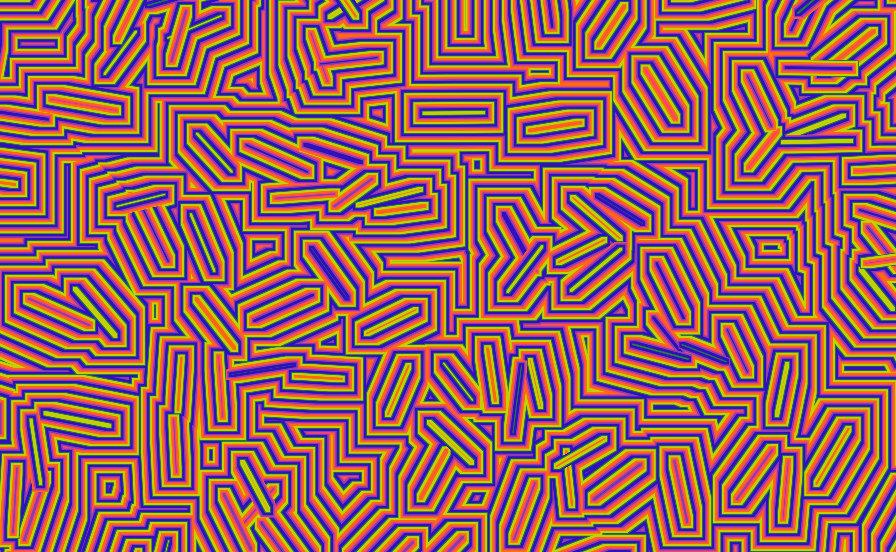
This pattern is drawn by a Shadertoy shader. Its source:

```glsl
// Maze of six-colour contour stripes around short bars scattered at random angles.
// Each bar has a square-metric distance field (its rings are hexagons); the fields
// are merged by minimum, bar cores lie on top, and the result is banded into colours.

const int   BAR_COUNT   = 105;
const float PERIOD      = 0.0165;            // one full colour cycle, in canvas heights
const float MARGIN      = 0.08;              // bars may start outside the canvas
const vec2  HALF_LENGTH = vec2(0.042, 0.062); // shortest and longest bar
const vec2  CORE        = vec2(0.25, 0.9);   // half width of the top layer, in periods
const float MAX_SHIFT   = 1.0;               // variation of core colour, in periods
const float SOFTNESS    = 0.035;             // blend between bands, in periods
const int   GRID        = 2;                 // subsamples per pixel side
const float SPREAD      = 0.45;              // subsample area side, in pixels

const vec3 BLUE   = vec3(0.19, 0.06, 0.75);
const vec3 PURPLE = vec3(0.53, 0.25, 0.66);
const vec3 PINK   = vec3(0.98, 0.26, 0.44);
const vec3 ORANGE = vec3(1.00, 0.41, 0.05);
const vec3 YELLOW = vec3(0.76, 0.82, 0.01);
const vec3 GREEN  = vec3(0.12, 0.45, 0.28);

vec3 hash3(float n) {
    vec3 p = fract(vec3(n) * vec3(0.1031, 0.1030, 0.0973));
    p += dot(p, p.yzx + 33.33);
    return fract((p.xxy + p.yzz) * p.zyx);
}

// Square-metric distance from q to the segment between -h and h
float barDistance(vec2 q, vec2 h) {
    vec2 box = abs(q) - abs(h);
    float side = abs(q.x * h.y - q.y * h.x) / (abs(h.x) + abs(h.y));
    return max(side, max(box.x, box.y));
}

float band(float border, float t) {
    return smoothstep(border - SOFTNESS, border + SOFTNESS, t);
}

// Cyclic palette; the cycle starts in the middle of the blue band
vec3 stripeColour(float phase) {
    float t = fract(phase);
    vec3 c = mix(BLUE, PURPLE, band(0.117, t));
    c = mix(c, PINK,   band(0.262, t));
    c = mix(c, ORANGE, band(0.385, t));
    c = mix(c, YELLOW, band(0.565, t));
    c = mix(c, GREEN,  band(0.787, t));
    return mix(c, BLUE, band(0.883, t));
}

void mainImage(out vec4 fragColor, in vec2 fragCoord) {
    float pixel = 1.0 / iResolution.y;
    vec2 uv = fragCoord * pixel;
    vec2 canvas = vec2(iResolution.x * pixel, 1.0);

    float field[GRID * GRID];
    for (int s = 0; s < GRID * GRID; s++) field[s] = 1e3;

    // Merge all bars, keeping one field value per subsample
    for (int i = 0; i < BAR_COUNT; i++) {
        vec3 place = hash3(float(i) + 17.0);
        vec3 shape = hash3(float(i) + 371.0);
        vec2 centre = mix(vec2(-MARGIN), canvas + MARGIN, place.xy);
        float angle = 3.14159 * place.z;
        vec2 h = vec2(cos(angle), sin(angle)) * mix(HALF_LENGTH.x, HALF_LENGTH.y, shape.x);
        float shift = MAX_SHIFT * shape.y;
        float core = mix(CORE.x, CORE.y, shape.z);

        for (int s = 0; s < GRID * GRID; s++) {
            vec2 offset = ((vec2(s % GRID, s / GRID) + 0.5) / float(GRID) - 0.5) * SPREAD;
            float d = barDistance(uv + offset * pixel - centre, h) / PERIOD;
            field[s] = d < core ? d - shift : min(field[s], d - shift);
        }
    }

    // Average the subsamples to smooth seams and edges
    vec3 colour = vec3(0.0);
    for (int s = 0; s < GRID * GRID; s++) colour += stripeColour(field[s]);
    fragColor = vec4(colour / float(GRID * GRID), 1.0);
}
```
